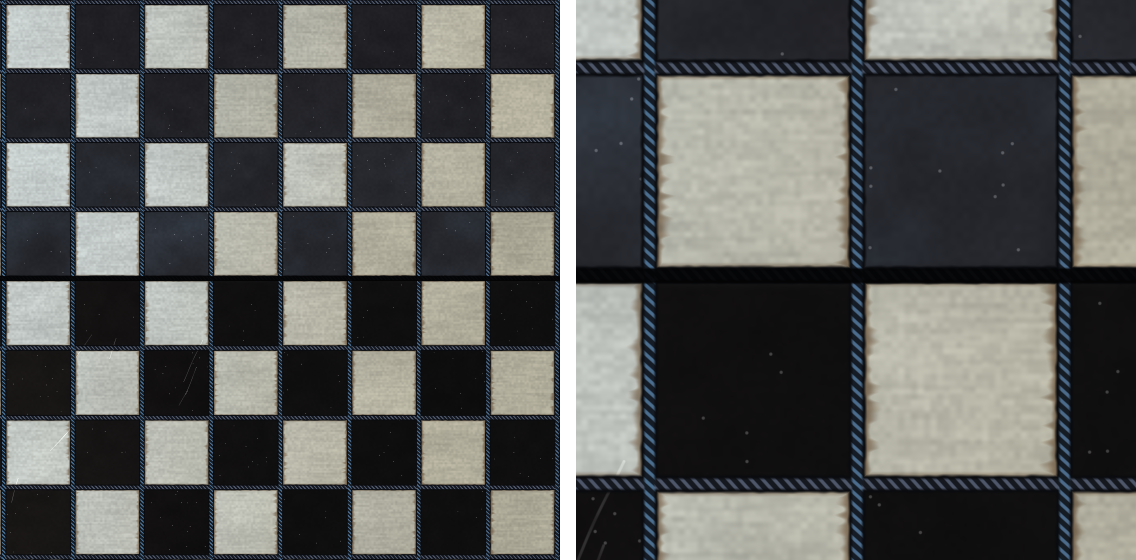
Left: the whole. Right: its middle third, enlarged.
A three.js fragment shader for this pattern:

```glsl
varying vec2 vUv;

#define TILES 8.0
#define BOARD_MIN vec2(0.0065, 0.0052)
#define BOARD_MAX vec2(0.9948, 0.9960)
#define SEAM_Y 0.503
#define GROOVE 0.0050
#define ROPE 0.0031
#define TWISTS 146.0
#define SOFT 0.0012
#define SCRATCHES 7
#define WEAR 1.0

float hash(vec2 p) {
  vec3 q = fract(vec3(p.xyx) * 0.1031);
  q += dot(q, q.yzx + 33.33);
  return fract((q.x + q.y) * q.z);
}

float noise(vec2 p) {
  vec2 i = floor(p), f = fract(p);
  f = f * f * (3.0 - 2.0 * f);
  return mix(mix(hash(i), hash(i + vec2(1.0, 0.0)), f.x),
             mix(hash(i + vec2(0.0, 1.0)), hash(i + 1.0), f.x), f.y);
}

float segment(vec2 p, vec2 a, vec2 b) {
  vec2 ab = b - a;
  return length(p - a - ab * clamp(dot(p - a, ab) / dot(ab, ab), 0.0, 1.0));
}

// Tile coordinates; the two halves of the board meet at the seam
vec2 boardCoords(vec2 uv) {
  float x = (uv.x - BOARD_MIN.x) / (BOARD_MAX.x - BOARD_MIN.x) * TILES;
  float lower = (uv.y - BOARD_MIN.y) / (SEAM_Y - BOARD_MIN.y);
  float upper = 1.0 + (uv.y - SEAM_Y) / (BOARD_MAX.y - SEAM_Y);
  return vec2(x, 0.5 * TILES * (uv.y < SEAM_Y ? lower : upper));
}

// Pale veneer with horizontal fibres and scorched, ragged sides
vec3 paleTile(vec2 uv, vec2 id, vec2 edge) {
  float warmth = smoothstep(-0.1, 0.85, uv.x + 0.3 * (hash(id) - 0.5) - 0.12 * uv.y);
  vec3 col = mix(vec3(0.76, 0.79, 0.785), vec3(0.69, 0.675, 0.605), warmth);
  float fibre = noise(uv * vec2(28.0, 330.0) + id * 7.0) - 0.5;
  float cloud = noise(uv * vec2(14.0, 24.0) + id * 3.0) - 0.5;
  col *= 1.0 + WEAR * (0.07 * fibre + 0.08 * cloud) + 0.06 * (hash(id + 5.0) - 0.5);
  float ragged = noise(vec2(uv.x * 18.0, uv.y * 300.0));
  float scorch = 1.0 - smoothstep(GROOVE, GROOVE + 0.003 + 0.009 * ragged * ragged, edge.x);
  scorch = max(scorch, 0.6 - 0.6 * smoothstep(GROOVE, GROOVE + 0.003, edge.y));
  return mix(col, col * vec3(0.62, 0.51, 0.41), 0.8 * scorch);
}

// Dark tile with a cool haze, fine dust and a warmer lower half
vec3 darkTile(vec2 uv, vec2 id) {
  float lift = smoothstep(SEAM_Y - 0.01, SEAM_Y + 0.01, uv.y);
  vec3 low = mix(vec3(0.092, 0.080, 0.080), vec3(0.060, 0.056, 0.056), smoothstep(0.0, 0.5, uv.x));
  vec3 col = mix(low, vec3(0.130, 0.130, 0.148), lift);
  float haze = exp(-40.0 * pow(uv.y - 0.57, 2.0)) * (1.0 - 0.5 * uv.x);
  col += lift * haze * noise(uv * vec2(12.0, 20.0)) * vec3(0.06, 0.09, 0.11);
  col *= 0.92 + 0.16 * hash(id + 11.0) + 0.16 * WEAR * (noise(uv * 45.0) - 0.5);
  vec2 g = uv * 190.0, dustId = floor(g);
  vec2 spot = 0.25 + 0.5 * vec2(hash(dustId + 3.0), hash(dustId + 8.0));
  float dust = step(0.982, hash(dustId)) * (1.0 - smoothstep(0.08, 0.28, length(fract(g) - spot)));
  return col + 0.20 * WEAR * dust;
}

// Twisted cord: rounded profile crossed by slanting strands
float cord(float along, float across) {
  float body = 1.0 - smoothstep(ROPE - SOFT, ROPE + SOFT, abs(across));
  float strand = sin(6.2832 * TWISTS * (along + 0.9 * across));
  return body * (0.18 + 0.82 * smoothstep(-0.3, 0.9, strand));
}

// Fine diagonal scuffs gathered in the lower left
float scratches(vec2 uv) {
  float total = 0.0;
  for (int i = 0; i < SCRATCHES; i++) {
    vec2 seed = vec2(float(i) * 3.7, 19.0);
    vec2 start = vec2(hash(seed) * 0.36, hash(seed + 1.0) * 0.36);
    float angle = 0.8 + 0.6 * hash(seed + 2.0);
    vec2 end = start + (0.025 + 0.06 * hash(seed + 4.0)) * vec2(cos(angle), sin(angle));
    float bend = 0.003 * noise(uv * 22.0 + seed);
    float d = segment(uv + vec2(bend, 0.0), start, end);
    total += (1.0 - smoothstep(0.0003, 0.0014, d)) * (0.4 + 0.6 * noise(uv * 90.0));
  }
  return min(total, 1.0);
}

void main() {
  vec2 board = boardCoords(vUv);
  vec2 id = floor(board);
  vec2 pitch = (BOARD_MAX - BOARD_MIN) / TILES;
  vec2 offset = (board - floor(board + 0.5)) * pitch;
  vec2 edge = abs(offset);

  // Tiles
  bool pale = mod(id.x + id.y, 2.0) > 0.5;
  vec3 col = pale ? paleTile(vUv, id, edge) : darkTile(vUv, id);
  col += scratches(vUv) * WEAR * vec3(0.17);
  col *= 1.0 + 0.10 * (noise(vUv * 260.0) - 0.5);

  // Grooves and cords
  float wobble = 0.0008 * (noise(vUv * 210.0) - 0.5);
  float groove = 1.0 - smoothstep(GROOVE - SOFT, GROOVE + SOFT, min(edge.x, edge.y) + wobble);
  col = mix(col, vec3(0.035, 0.042, 0.055), groove);
  float cordY = cord(vUv.x, offset.y) * smoothstep(0.002, 0.004, edge.x);
  float cordX = cord(vUv.y, offset.x);
  col += cordY * vec3(0.27, 0.30, 0.36);
  col += cordX * mix(vec3(0.25, 0.40, 0.53), vec3(0.27, 0.36, 0.46), vUv.x);

  // Central seam
  float seam = 1.0 - smoothstep(0.0035, 0.0055, abs(vUv.y - SEAM_Y + 0.0005));
  col = mix(col, vec3(0.012, 0.012, 0.016), 0.93 * seam);

  gl_FragColor = vec4(clamp(col, 0.0, 1.0), 1.0);
}
```
